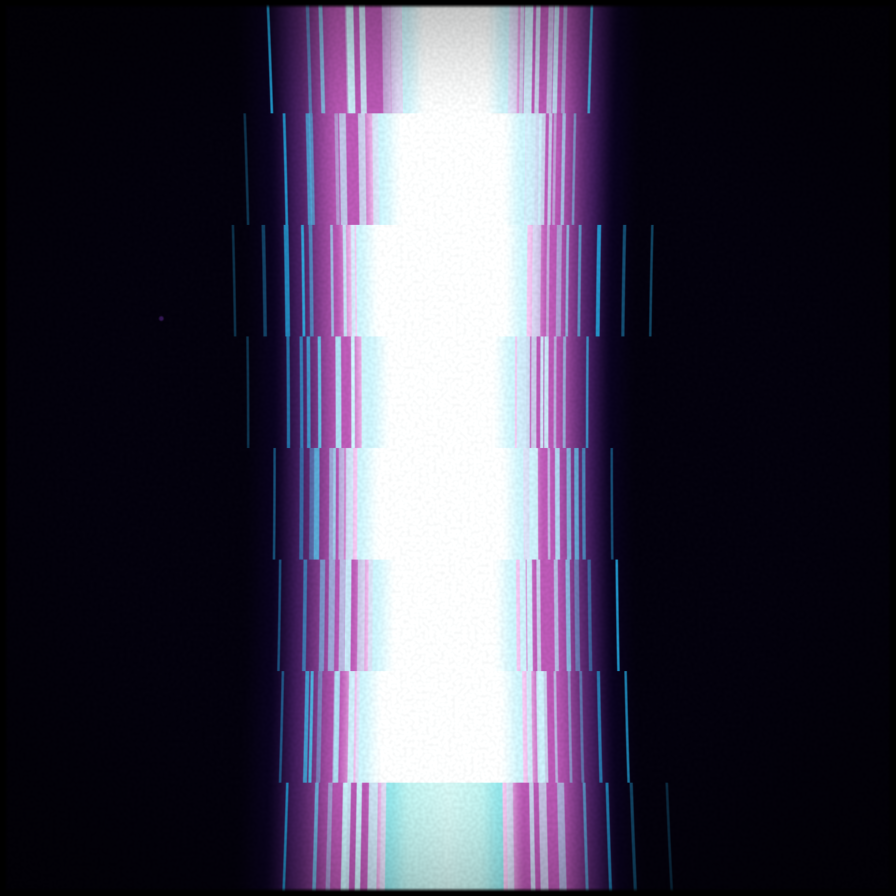
Give the GLSL for this background, as a Shadertoy shader.

```glsl
const float BAND_HEIGHT = 0.1245;
const int BAND_COUNT = 8;
const int STRIPE_COUNT = 8;           // stripes on each side of a band
const float BOW = 0.22;               // sideways spread toward top and bottom
const vec2 HALO_REACH = vec2(0.200, 0.187);  // left, right
const float HALO_PEAK = 0.115;
const vec2 STRIPE_HALF_WIDTH = vec2(0.0014, 0.0062);
const float GRAIN_SCALE = 240.0;
const float GRAIN_AMOUNT = 0.05;
const vec2 MOTE = vec2(-0.320, 0.1445);

const vec3 NIGHT = vec3(0.012, 0.004, 0.050);
const vec3 INDIGO = vec3(0.055, 0.015, 0.170);
const vec3 VIOLET = vec3(0.230, 0.100, 0.340);
const vec3 ORCHID = vec3(0.730, 0.350, 0.710);
const vec3 BLUSH = vec3(0.960, 0.790, 0.950);
const vec3 CYAN = vec3(0.130, 0.620, 0.830);
const vec3 ICE = vec3(0.800, 0.955, 0.985);
const vec3 WHITE = vec3(0.995, 1.000, 1.000);

// Per band, bottom to top: outer line, core edge, core edge, outer line
const vec4 BAND_SPAN[BAND_COUNT] = vec4[BAND_COUNT](
    vec4(-0.177, -0.068, 0.060, 0.241),
    vec4(-0.185, -0.099, 0.083, 0.199),
    vec4(-0.190, -0.085, 0.077, 0.191),
    vec4(-0.197, -0.103, 0.086, 0.186),
    vec4(-0.227, -0.091, 0.076, 0.158),
    vec4(-0.241, -0.103, 0.089, 0.229),
    vec4(-0.224, -0.077, 0.086, 0.140),
    vec4(-0.194, -0.050, 0.066, 0.155));

float hash(vec2 p) {
    vec3 q = fract(p.xyx * vec3(0.1031, 0.1030, 0.0973));
    q += dot(q, q.yzx + 33.33);
    return fract((q.x + q.y) * q.z);
}

float cornerSlope(vec2 cell, vec2 offset) {
    float angle = 6.28318 * hash(cell);
    return dot(vec2(cos(angle), sin(angle)), offset);
}

float gradientNoise(vec2 p) {
    vec2 cell = floor(p), f = p - cell;
    vec2 u = f * f * f * (f * (f * 6.0 - 15.0) + 10.0);
    vec2 e = vec2(1.0, 0.0);
    float low = mix(cornerSlope(cell, f), cornerSlope(cell + e, f - e), u.x);
    float high = mix(cornerSlope(cell + e.yx, f - e.yx),
                     cornerSlope(cell + 1.0, f - 1.0), u.x);
    return mix(low, high, u.y);
}

// Purple light falling away from the core
vec3 haloColor(float dist, float core, float reach) {
    float rise = (reach - dist) / (reach - HALO_PEAK);
    vec3 color = mix(NIGHT, INDIGO, 0.6 * smoothstep(-0.4, 0.1, rise));
    color = mix(color, VIOLET, smoothstep(0.0, 0.4, rise));
    color = mix(color, ORCHID, smoothstep(0.25, 1.0, rise));
    return mix(color, BLUSH, smoothstep(core + 0.024, core, dist));
}

vec3 bandColor(int band, float x, float pixel) {
    vec4 span = BAND_SPAN[band];
    bool onRight = x > 0.0;
    float dist = abs(x);
    float core = onRight ? span.z : -span.y;
    float outer = onRight ? span.w : -span.x;
    float reach = onRight ? HALO_REACH.y : HALO_REACH.x;
    vec3 color = haloColor(dist, core, reach);

    // Stripes crowd together and widen toward the core
    for (int i = 0; i < STRIPE_COUNT; i++) {
        vec2 seed = vec2(float(i) + (onRight ? 37.0 : 5.0), float(band) * 7.0 + 3.0);
        float jitter = i == 0 ? 0.0 : hash(seed);
        float t = (float(i) + jitter) / float(STRIPE_COUNT);
        float center = mix(outer, core, pow(t, 0.75));
        float halfWidth = mix(STRIPE_HALF_WIDTH.x, STRIPE_HALF_WIDTH.y,
                              t * hash(seed + 17.0));
        float cover = 1.0 - smoothstep(-pixel, pixel, abs(dist - center) - halfWidth);
        float strength = mix(0.45, 1.0, hash(seed + 41.0));
        strength *= 1.0 - 0.5 * smoothstep(0.19, 0.24, center);
        vec3 tint = mix(ICE, CYAN, smoothstep(0.105, 0.175, center));
        color = mix(color, tint, cover * strength);
    }

    // Bright core, icy in the lowest band
    vec3 coreColor = mix(ICE, WHITE, smoothstep(core, core - 0.028, dist));
    if (band == 0) coreColor *= mix(vec3(0.84, 0.97, 0.96), vec3(0.72, 0.95, 0.94), dist / core);
    return mix(color, coreColor, 1.0 - smoothstep(-pixel, pixel, dist - core));
}

void mainImage(out vec4 fragColor, in vec2 fragCoord) {
    vec2 p = (fragCoord - 0.5 * iResolution.xy) / iResolution.y;
    float pixel = 1.0 / iResolution.y;
    float x = p.x / (1.0 + BOW * (p.y * p.y - 0.08));

    // Blend the two bands that meet at the nearest seam
    float row = p.y / BAND_HEIGHT + 0.5 * float(BAND_COUNT);
    float seam = floor(row + 0.5);
    int upper = clamp(int(seam), 0, BAND_COUNT - 1);
    int lower = clamp(int(seam) - 1, 0, BAND_COUNT - 1);
    float aa = 0.7 * pixel / BAND_HEIGHT;
    vec3 color = mix(bandColor(lower, x, pixel), bandColor(upper, x, pixel),
                     smoothstep(-aa, aa, row - seam));

    // Small mote, grain, then darkened rim
    color += 0.8 * VIOLET * smoothstep(0.004, 0.001, length(p - MOTE));
    float grain = gradientNoise(p * GRAIN_SCALE);
    color += GRAIN_AMOUNT * grain * (0.15 + color);
    color *= 1.0 - 0.06 * smoothstep(0.36, 0.5, p.y);
    vec2 rim = 0.5 * iResolution.xy / iResolution.y - abs(p);
    color *= smoothstep(0.004, 0.010, min(rim.x, rim.y));
    color *= 1.0 - 0.5 * smoothstep(0.35, 0.70, length(p));
    fragColor = vec4(clamp(color, 0.0, 1.0), 1.0);
}
```
